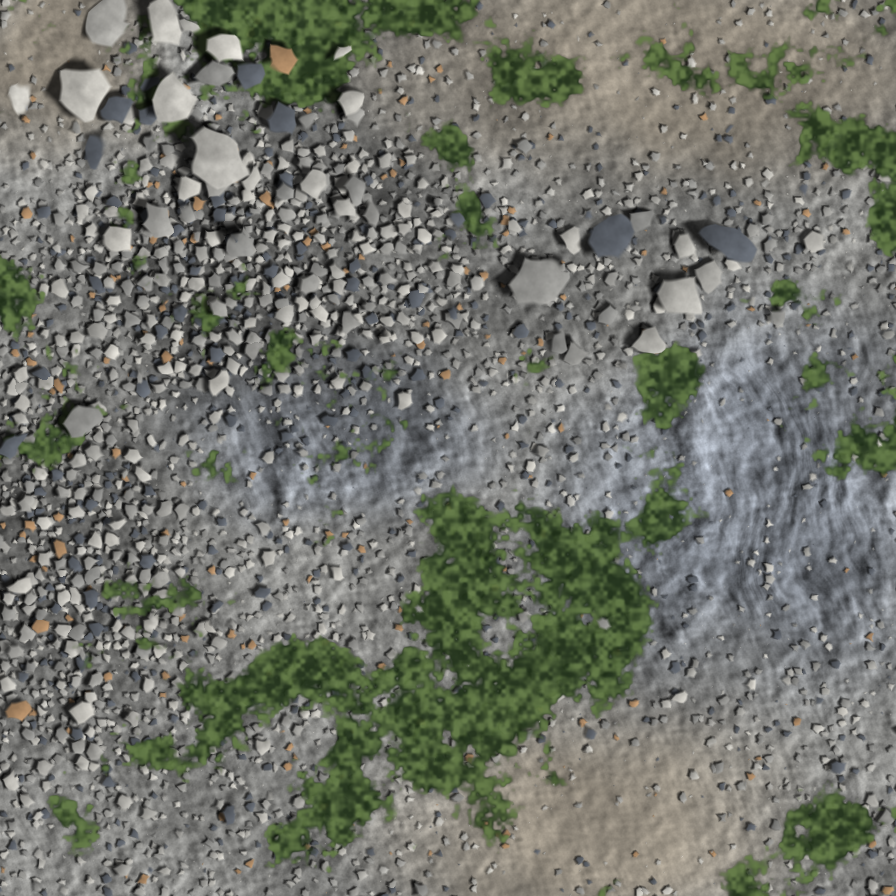
This texture is drawn by a Shadertoy shader. Its source:

```glsl
// Stony ground seen from above: grit, streaked slate, pale rubble and green tufts.
// Embossed noise forms the soil; layers of random convex polygons form the stones,
// each lit from the lower right and casting a shadow to the upper left.

const float TAU = 6.28318;
const vec2 LIGHT = vec2(0.86, -0.5);
const vec3 GRIT = vec3(0.51, 0.51, 0.50);
const vec3 SOIL = vec3(0.57, 0.54, 0.49);
const vec3 SLATE = vec3(0.47, 0.49, 0.52);
const vec3 PALE_STONE = vec3(0.80, 0.79, 0.76);
const vec3 GREY_STONE = vec3(0.54, 0.54, 0.53);
const vec3 DARK_STONE = vec3(0.36, 0.38, 0.41);
const vec3 TAN_STONE = vec3(0.68, 0.54, 0.40);
const vec3 LEAF_DARK = vec3(0.12, 0.19, 0.09);
const vec3 LEAF_LIGHT = vec3(0.39, 0.49, 0.27);

float hash(vec2 p) {
    return fract(sin(dot(p, vec2(127.1, 311.7))) * 43758.5453);
}

float noise(vec2 p) {
    vec2 i = floor(p), f = fract(p);
    f = f * f * (3.0 - 2.0 * f);
    float low = mix(hash(i), hash(i + vec2(1, 0)), f.x);
    float high = mix(hash(i + vec2(0, 1)), hash(i + vec2(1, 1)), f.x);
    return mix(low, high, f.y);
}

float fbm(vec2 p) {
    float sum = 0.0, amp = 0.53;
    for (int i = 0; i < 4; i++) {
        sum += amp * noise(p);
        p = mat2(1.6, 1.2, -1.2, 1.6) * p + 17.3;
        amp *= 0.5;
    }
    return sum;
}

// Slope of the noise surface towards the light
float relief(vec2 p, float reach) {
    return fbm(p) - fbm(p + LIGHT * reach);
}

float blob(vec2 p, vec2 centre, vec2 radius) {
    return smoothstep(1.0, 0.25, length((p - centre) / radius));
}

// Signed distance to a random convex polygon
float stoneDistance(vec2 p, vec2 id, float radius) {
    float d = -1.0, turn = TAU * hash(id + 3.7);
    for (int i = 0; i < 6; i++) {
        float k = float(i);
        float angle = turn + (k + 0.6 * hash(id + 1.3 * k)) * TAU / 6.0;
        float side = radius * mix(0.5, 1.0, hash(id + 2.9 * k + 8.0));
        d = max(d, dot(p, vec2(cos(angle), sin(angle))) - side);
    }
    return d;
}

vec3 stoneColour(vec2 id, float darkShare) {
    vec3 c = mix(GREY_STONE, PALE_STONE, hash(id + 21.0));
    float kind = hash(id + 33.0);
    c = mix(c, DARK_STONE, step(1.0 - darkShare, kind));
    return mix(c, TAN_STONE, step(kind, 0.05));
}

// One layer of stones; count is the number of cells across the canvas
vec3 addStones(vec3 ground, vec2 uv, float count, float cover, float darkShare, float seed) {
    vec2 p = uv * count, cell = floor(p);
    p += 0.22 * (vec2(noise(p * 2.3), noise(p * 2.3 + 40.0)) - 0.5);
    float soft = 0.0014 * count + 0.015;
    float nearest = 1.0, shadow = 0.0;
    vec3 colour = ground;
    for (int y = -1; y <= 1; y++)
    for (int x = -1; x <= 1; x++) {
        vec2 home = cell + vec2(x, y), id = home + seed;
        float grow = smoothstep(0.0, 0.15, cover - hash(id + 5.0));
        if (grow <= 0.0) continue;
        float radius = grow * mix(0.32, 0.6, hash(id + 11.0));
        vec2 q = p - home - mix(vec2(0.2), vec2(0.8), vec2(hash(id), hash(id + 57.0)));
        float d = stoneDistance(q, id, radius);
        float shadowDistance = stoneDistance(q + LIGHT * 0.5 * radius, id, radius);
        shadow = max(shadow, grow * (1.0 - smoothstep(-soft, soft + 0.06, shadowDistance)));
        if (d < nearest) {
            nearest = d;
            float facet = clamp(dot(q, LIGHT) / radius, -0.8, 0.8);
            colour = stoneColour(id, darkShare) * (0.97 + 0.2 * facet);
        }
    }
    colour *= 0.84 + 0.32 * fbm(uv * 70.0 + seed);
    ground *= 1.0 - 0.72 * shadow;
    return mix(colour, ground, smoothstep(-soft, soft, nearest));
}

vec3 addPlants(vec3 ground, vec2 uv, float zone) {
    float leaf = noise(uv * 110.0) * 0.6 + noise(uv * 210.0) * 0.4;
    float clump = fbm(uv * 12.0 + 4.0) + 0.13 * zone + 0.2 * (leaf - 0.5);
    float shade = smoothstep(0.59, 0.71, clump);
    vec3 green = mix(LEAF_DARK, LEAF_LIGHT, smoothstep(0.2, 0.85, leaf));
    return mix(ground * (1.0 - 0.2 * shade), green, 0.9 * smoothstep(0.65, 0.72, clump));
}

void mainImage(out vec4 fragColor, in vec2 fragCoord) {
    vec2 uv = fragCoord / iResolution.y;
    vec2 warped = uv + 0.12 * (vec2(fbm(uv * 6.0), fbm(uv * 6.0 + 30.0)) - 0.5);

    // Zones of the slope
    float rubble = max(blob(warped, vec2(0.27, 0.69), vec2(0.32, 0.24)),
                       0.8 * blob(warped, vec2(0.03, 0.4), vec2(0.27, 0.33)));
    float slate = max(blob(warped, vec2(0.85, 0.43), vec2(0.33, 0.3)),
                      0.8 * blob(warped, vec2(0.38, 0.52), vec2(0.24, 0.14)));
    float bare = max(blob(warped, vec2(0.75, 0.95), vec2(0.5, 0.2)),
                 max(blob(warped, vec2(0.65, 0.08), vec2(0.3, 0.2)),
                     blob(warped, vec2(0.07, 0.97), vec2(0.16, 0.16))));
    float rocks = max(blob(warped, vec2(0.22, 0.87), vec2(0.25, 0.19)),
                      0.8 * blob(warped, vec2(0.72, 0.71), vec2(0.36, 0.13)));
    float green = max(blob(warped, vec2(0.42, 0.95), vec2(0.3, 0.13)),
                      blob(warped, vec2(0.48, 0.32), vec2(0.36, 0.3)));

    // Soil and streaked slate
    vec3 colour = mix(mix(GRIT, SOIL, bare), SLATE, slate);
    float grain = relief(uv * 75.0, 0.5);
    float streak = relief(warped * vec2(48.0, 17.0) + vec2(uv.y * 9.0, 0.0), 0.45);
    colour *= 1.0 + mix(0.9, 0.5, bare) * grain + 1.5 * slate * streak;
    colour *= (0.72 + 0.56 * fbm(uv * 9.0 + 60.0)) * (1.0 - 0.3 * rubble);

    // Stones from fine gravel to boulders, with plants between
    float open = 1.0 - 0.65 * max(bare, slate);
    colour = addStones(colour, uv, 95.0, (0.42 + 0.4 * rubble) * open, 0.2, 7.0);
    colour = addStones(colour, uv, 52.0, (0.2 + 0.8 * rubble) * open, 0.15, 131.0);
    colour = addPlants(colour, uv, green);
    colour = addStones(colour, uv, 27.0, 0.06 + 0.2 * rubble + 0.4 * rocks, 0.22, 263.0);
    colour = addStones(colour, uv, 14.0, 0.04 + 0.55 * rocks, 0.3, 389.0);
    fragColor = vec4(clamp(colour, 0.0, 1.0), 1.0);
}
```
